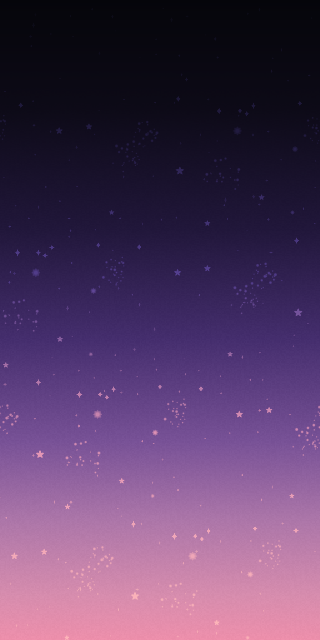
This background is drawn by a Shadertoy shader. Its source:

```glsl
float hash(vec2 p) {
    return fract(sin(dot(p, vec2(127.1, 311.7))) * 43758.5453);
}

vec2 hash2(vec2 p) {
    return vec2(hash(p), hash(p + 19.37));
}

float ramp(float low, float high, float t) {
    return clamp((t - low) / (high - low), 0.0, 1.0);
}

float fill(float d, float soft) {
    return smoothstep(soft, -soft, d);
}

// Star shapes
float sparkle(vec2 p, float size, float soft) {
    vec2 q = pow(abs(p * vec2(1.25, 1.0)), vec2(0.65));
    return fill(pow(q.x + q.y, 1.0 / 0.65) - size, soft);
}

float fivePoint(vec2 p, float size, float soft) {
    float sector = abs(fract(atan(p.x, p.y) / 6.28318 * 5.0 + 0.5) - 0.5) * 2.0;
    return fill(length(p) - size * mix(1.0, 0.45, sector), soft);
}

float haloDisc(vec2 p, float size, float soft) {
    float rim = size * (0.9 + 0.1 * cos(8.0 * atan(p.y, p.x)));
    float halo = fill(length(p) - rim, soft);
    return 0.55 * halo + 0.35 * fill(length(p) - size * 0.5, soft);
}

// Offset from a centre on a sky that wraps sideways
vec2 wrapped(vec2 p, vec2 centre) {
    vec2 q = p - centre;
    return vec2(fract(q.x + 0.5) - 0.5, q.y);
}

float cluster(vec2 p, vec2 centre, float radius, float soft) {
    vec2 q = wrapped(p, centre);
    if (length(q) > radius * 1.3) return 0.0;
    float light = 0.0;
    for (int i = 0; i < 26; i++) {
        vec2 seed = vec2(float(i), radius * 100.0);
        vec2 h = hash2(seed);
        float angle = h.x * 6.28318;
        vec2 spot = radius * sqrt(h.y) * vec2(cos(angle), sin(angle));
        float size = mix(0.0012, 0.0042, pow(hash(seed + 5.3), 2.0));
        light = max(light, 0.85 * fill(length(q - spot) - size, soft));
    }
    return light;
}

// One star per chosen grid cell
float scatter(vec2 p, float cells, float chance, float size, float soft) {
    vec2 id = floor(p * cells);
    vec2 centre = (id + 0.15 + 0.7 * hash2(id + cells)) / cells;
    float chosen = step(hash(id + cells * 3.1), chance);
    float scale = size * mix(0.5, 1.0, hash(id + 7.7));
    return chosen * mix(0.45, 0.8, hash(id + 2.9)) * sparkle(p - centre, scale, soft);
}

// A group of constellations around an anchor
float starGroup(vec2 p, float soft) {
    float light = haloDisc(wrapped(p, vec2(0.0)), 0.013, soft);
    light = max(light, haloDisc(wrapped(p, vec2(0.18, -0.057)), 0.009, soft) * 1.1);
    light = max(light, cluster(p, vec2(0.245, 0.008), 0.047, soft));
    light = max(light, cluster(p, vec2(-0.04, -0.143), 0.058, soft));
    light = max(light, cluster(p, vec2(-0.29, -0.013), 0.043, soft));
    light = max(light, cluster(p, vec2(-0.344, -0.08), 0.05, soft));
    light = max(light, fivePoint(wrapped(p, vec2(0.443, 0.0)), 0.011, soft));
    light = max(light, fivePoint(wrapped(p, vec2(0.536, 0.013)), 0.010, soft));
    light = max(light, fivePoint(wrapped(p, vec2(-0.18, -0.125)), 0.013, soft));
    light = max(light, fivePoint(wrapped(p, vec2(0.0755, -0.208)), 0.009, soft));
    light = max(light, fivePoint(wrapped(p, vec2(-0.094, -0.289)), 0.009, soft));
    light = max(light, fivePoint(wrapped(p, vec2(0.607, -0.255)), 0.008, soft));
    light = max(light, sparkle(wrapped(p, vec2(0.323, 0.08)), 0.011, soft));
    light = max(light, sparkle(wrapped(p, vec2(-0.185, 0.1)), 0.011, soft));
    light = max(light, sparkle(wrapped(p, vec2(0.195, 0.086)), 0.010, soft));
    light = max(light, sparkle(wrapped(p, vec2(-0.057, 0.062)), 0.012, soft));
    light = max(light, haloDisc(wrapped(p, vec2(0.172, -0.255)), 0.006, soft));
    for (int i = 0; i < 3; i++) {
        float k = float(i);
        vec2 arc = vec2(0.008 + 0.021 * k, 0.0625 - 0.026 * k + 0.017 * k * k);
        light = max(light, sparkle(wrapped(p, arc), 0.010, soft));
    }
    return light;
}

vec3 skyColor(float t) {
    vec3 c = mix(vec3(0.02, 0.02, 0.04), vec3(0.05, 0.04, 0.09), ramp(0.0, 0.17, t));
    c = mix(c, vec3(0.13, 0.09, 0.23), ramp(0.17, 0.36, t));
    c = mix(c, vec3(0.27, 0.18, 0.43), ramp(0.36, 0.53, t));
    c = mix(c, vec3(0.47, 0.32, 0.59), ramp(0.53, 0.69, t));
    c = mix(c, vec3(0.67, 0.46, 0.66), ramp(0.69, 0.81, t));
    c = mix(c, vec3(0.84, 0.55, 0.68), ramp(0.81, 0.93, t));
    return mix(c, vec3(0.93, 0.56, 0.67), ramp(0.93, 1.0, t));
}

vec3 starColor(float t) {
    vec3 c = mix(vec3(0.05, 0.05, 0.10), vec3(0.15, 0.12, 0.29), ramp(0.0, 0.22, t));
    c = mix(c, vec3(0.36, 0.27, 0.61), ramp(0.22, 0.44, t));
    c = mix(c, vec3(0.92, 0.60, 0.72), ramp(0.44, 0.67, t));
    return mix(c, vec3(1.0, 0.72, 0.73), ramp(0.67, 0.95, t));
}

void mainImage(out vec4 fragColor, in vec2 fragCoord) {
    vec2 uv = fragCoord / iResolution.xy;
    vec2 p = uv * vec2(1.0, 2.0);
    float depth = 1.0 - uv.y;
    float soft = 0.8 / iResolution.x;

    // Loose stars, then groups from the horizon upward
    float light = scatter(p, 15.0, 0.4, 0.006, soft);
    light = max(light, scatter(p + 0.37, 9.0, 0.2, 0.008, soft));
    vec4 shifts = vec4(0.602, 0.305, 0.112, 0.742);
    for (int row = 0; row < 4; row++) {
        vec2 anchor = vec2(shifts[row], 0.262 + 0.443 * float(row));
        light = max(light, starGroup(p - anchor, soft));
    }

    // Fine grain over the dusk
    float grain = (hash(floor(p * 256.0)) - 0.5) * 0.018 * ramp(0.1, 0.6, depth);
    vec3 color = mix(skyColor(depth) + grain, starColor(depth), 0.9 * min(light, 1.0));
    fragColor = vec4(color, 1.0);
}
```
